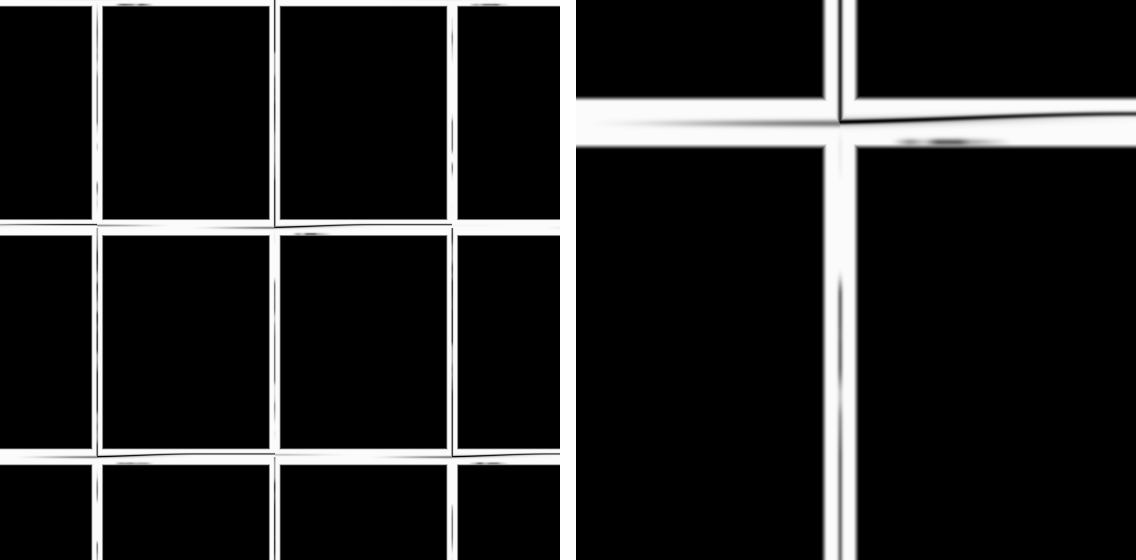
Left: the whole. Right: its middle third, enlarged.
Give the GLSL for this pattern, as a WebGL 1 fragment shader.

```glsl
precision highp float;
// Black panes divided by soft white bars on a rectangular grid.
// Each bar carries a worn dark seam: heavy and faint stretches alternate like
// a checkerboard, with noise breaking the strokes and chipping lower edges.
uniform vec2 u_resolution;

#define PITCH vec2(0.317, 0.4095)       // spacing of the bars
#define ORIGIN vec2(0.1736, 0.1842)     // crossing of bars 0 and 0
#define HALF_WIDTH vec2(0.0096, 0.0143) // upright bar, level bar
#define EDGE_SOFT 0.0021
#define SEAM_WIDTH 0.0015
#define SEAM_RISE 0.0052                // lift of the heavy level seam
#define SEAM_DARK 0.82
#define CHIP_DARK 0.6
#define PAINT 0.985
#define SEED 3.0

float hash(vec2 p) {
  return fract(sin(dot(p, vec2(127.1, 311.7)) + SEED) * 43758.5453);
}

// Smooth one-dimensional noise, with its own sequence for each row
float noise(float x, float row) {
  float i = floor(x);
  float f = fract(x);
  return mix(hash(vec2(i, row)), hash(vec2(i + 1.0, row)), f * f * (3.0 - 2.0 * f));
}

float stroke(float d, float width) {
  return exp(-d * d / (width * width));
}

// 1.0 on the heavy squares of the checkerboard
float heavyCell(vec2 cell) {
  return 1.0 - mod(cell.x + cell.y, 2.0);
}

// Broken seam along the middle of an upright bar
float uprightSeam(float d, float t, vec2 cell) {
  float row = dot(cell, vec2(7.0, 13.0));
  float n = 0.65 * noise(t * 7.0, row) + 0.35 * noise(t * 23.0, row + 3.0);
  float heavy = 0.45 + 0.55 * smoothstep(0.25, 0.6, n);
  float inside = smoothstep(0.05, 0.2, t) * smoothstep(1.0, 0.85, t);
  float faint = 0.65 * smoothstep(0.38, 0.72, n) * inside;
  return stroke(d, SEAM_WIDTH) * mix(faint, heavy, heavyCell(cell));
}

// Tapering seam of a level bar
float levelSeam(float d, float t, vec2 cell) {
  float h = hash(cell + 5.0);
  float rise = SEAM_RISE * smoothstep(-0.1, 0.55, t);
  float heavy = stroke(d - rise, SEAM_WIDTH) * mix(smoothstep(0.1, 0.9, t), 0.9, step(0.6, h));
  heavy += 0.3 * stroke(d - 0.6 * rise, 0.003) * smoothstep(0.65, 0.0, t);
  float tail = stroke(d - 0.7 * SEAM_RISE, 0.002) * smoothstep(0.45, 0.0, t) * h;
  float lead = stroke(d + 0.0005, 0.0022) * smoothstep(0.5, 1.0, t);
  return mix(0.6 * (tail + lead), heavy, heavyCell(cell));
}

// Small notches in the lower edge, just right of a heavy crossing
float chips(float d, float t, vec2 cell) {
  float span = smoothstep(0.09, 0.14, t) * smoothstep(0.33, 0.24, t);
  float rough = 0.3 + 0.7 * noise(t * 32.0, cell.x + 19.0 * cell.y);
  return span * rough * stroke(d + HALF_WIDTH.y - 0.0026, 0.0022) * heavyCell(cell);
}

void main() {
  vec2 uv = gl_FragCoord.xy / u_resolution;
  vec2 grid = (uv - ORIGIN) / PITCH;
  vec2 cell = floor(grid);
  vec2 t = fract(grid);
  vec2 nearest = floor(grid + 0.5);
  vec2 d = (grid - nearest) * PITCH;

  // Soft white bars
  vec2 soft = max(vec2(EDGE_SOFT), 0.75 / u_resolution);
  vec2 bars = 1.0 - smoothstep(-soft, soft, abs(d) - HALF_WIDTH);
  float paint = PAINT * max(bars.x, bars.y);

  // Wear
  float wear = SEAM_DARK * uprightSeam(d.x, t.y, vec2(nearest.x, cell.y));
  vec2 levelCell = vec2(cell.x, nearest.y);
  wear = max(wear, SEAM_DARK * levelSeam(d.y, t.x, levelCell));
  wear = max(wear, CHIP_DARK * chips(d.y, t.x, levelCell));

  gl_FragColor = vec4(vec3(paint * (1.0 - clamp(wear, 0.0, 1.0))), 1.0);
}
```
